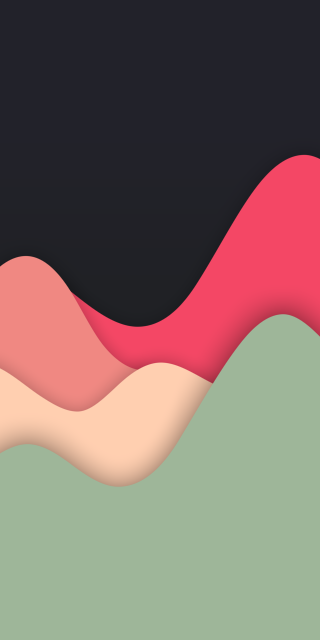
Reproduce this background procedurally as a Shadertoy shader.

```glsl
const vec3 NIGHT_TOP = vec3(0.135, 0.133, 0.165);
const vec3 NIGHT_LOW = vec3(0.125, 0.130, 0.145);
const vec3 RED       = vec3(0.957, 0.280, 0.396);
const vec3 SALMON    = vec3(0.940, 0.535, 0.510);
const vec3 PEACH     = vec3(1.000, 0.810, 0.690);
const vec3 SAGE      = vec3(0.620, 0.715, 0.600);

const float SOFT_SHADOW = 0.14;
const float DEEP_SHADOW = 0.27;
const float SOFT_REACH  = 0.06;
const float DEEP_REACH  = 0.10;

// Wave knots: position, height, slope
const int KNOTS = 8;
const vec3 RED_WAVE[KNOTS] = vec3[KNOTS](
    vec3(-0.2, 1.10, 0.0), vec3(0.229, 1.083, -0.8), vec3(0.430, 0.979, 0.0),
    vec3(0.612, 1.109, 1.55), vec3(0.833, 1.453, 1.05), vec3(0.951, 1.516, 0.0),
    vec3(1.0, 1.503, -0.5), vec3(1.2, 1.4, 0.0));
const vec3 SALMON_WAVE[KNOTS] = vec3[KNOTS](
    vec3(0.0, 1.167, 0.8), vec3(0.081, 1.2, 0.0), vec3(0.229, 1.076, -1.7),
    vec3(0.326, 0.917, -1.2), vec3(0.425, 0.846, -0.25), vec3(0.6, 0.77, -0.5),
    vec3(0.9, 0.6, 0.0), vec3(1.2, 0.6, 0.0));
const vec3 PEACH_WAVE[KNOTS] = vec3[KNOTS](
    vec3(0.0, 0.849, -0.5), vec3(0.130, 0.760, -0.65), vec3(0.242, 0.714, 0.0),
    vec3(0.378, 0.805, 0.9), vec3(0.503, 0.867, 0.0), vec3(0.664, 0.802, -0.5),
    vec3(0.9, 0.7, 0.0), vec3(1.2, 0.7, 0.0));
const vec3 SAGE_WAVE[KNOTS] = vec3[KNOTS](
    vec3(0.0, 0.583, 0.6), vec3(0.086, 0.612, 0.0), vec3(0.221, 0.550, -0.75),
    vec3(0.370, 0.479, 0.0), vec3(0.560, 0.626, 1.65), vec3(0.755, 0.932, 1.25),
    vec3(0.885, 1.018, 0.0), vec3(1.0, 0.948, -1.0));

// Cubic Hermite segment: height and slope at x
vec2 hermite(vec3 a, vec3 b, float x) {
    float w = b.x - a.x;
    float t = clamp((x - a.x) / w, 0.0, 1.0);
    float rise = b.y - a.y;
    float c2 = 3.0 * rise - w * (2.0 * a.z + b.z);
    float c3 = w * (a.z + b.z) - 2.0 * rise;
    float height = a.y + t * (w * a.z + t * (c2 + t * c3));
    float slope = a.z + t * (2.0 * c2 + 3.0 * t * c3) / w;
    return vec2(height, slope);
}

// Approximate signed distance, positive above the wave
float waveDistance(vec3 knots[KNOTS], vec2 p) {
    vec2 wave = hermite(knots[0], knots[1], p.x);
    for (int i = 1; i < KNOTS - 1; i++) {
        if (p.x > knots[i].x) wave = hermite(knots[i], knots[i + 1], p.x);
    }
    return (p.y - wave.x) / sqrt(1.0 + wave.y * wave.y);
}

// Shade what lies behind, then cover it with the layer
vec3 addLayer(vec3 behind, vec3 color, float d, float strength, float reach) {
    float pixel = 2.0 / iResolution.y;
    float fade = clamp(1.0 - max(d, 0.0) / reach, 0.0, 1.0);
    behind *= 1.0 - strength * fade * fade;
    return mix(color, behind, smoothstep(-0.7 * pixel, 0.7 * pixel, d));
}

void mainImage(out vec4 fragColor, in vec2 fragCoord) {
    vec2 p = fragCoord / iResolution.xy * vec2(1.0, 2.0);

    // Night backdrop
    vec3 color = mix(NIGHT_LOW, NIGHT_TOP, smoothstep(1.0, 1.7, p.y));

    // Waves from back to front
    color = addLayer(color, RED, waveDistance(RED_WAVE, p), SOFT_SHADOW, SOFT_REACH);
    color = addLayer(color, SALMON, waveDistance(SALMON_WAVE, p), SOFT_SHADOW, SOFT_REACH);
    color = addLayer(color, PEACH, waveDistance(PEACH_WAVE, p), SOFT_SHADOW, SOFT_REACH);
    color = addLayer(color, SAGE, waveDistance(SAGE_WAVE, p), DEEP_SHADOW, DEEP_REACH);

    fragColor = vec4(color, 1.0);
}
```
